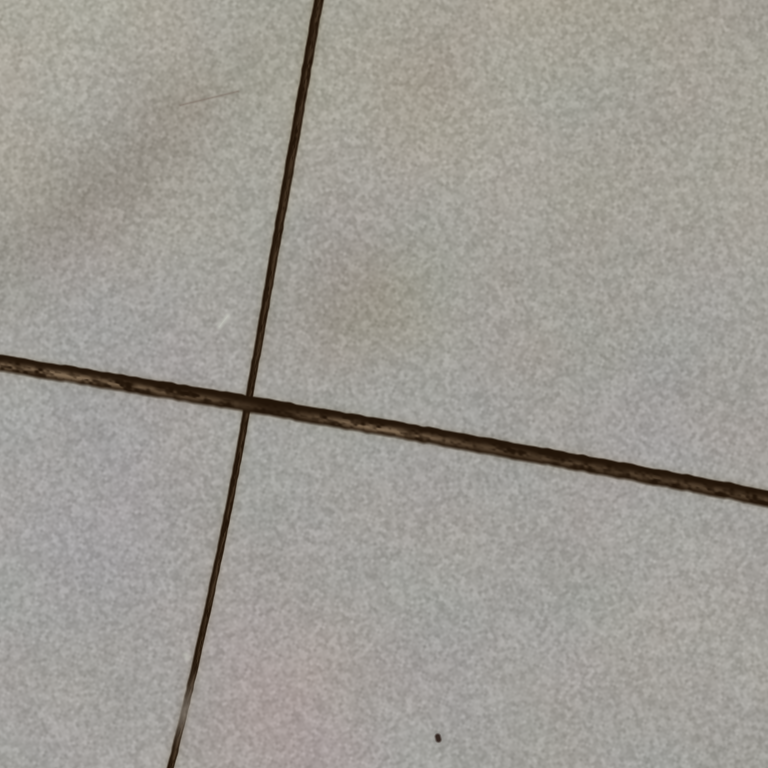
A Shadertoy shader for this texture:

```glsl
const vec3 STONE_DARK = vec3(0.600, 0.590, 0.558);
const vec3 STONE_LIGHT = vec3(0.678, 0.668, 0.638);
const vec3 JOINT_DARK = vec3(0.13, 0.08, 0.035);
const vec3 JOINT_BROWN = vec3(0.50, 0.42, 0.33);
const vec2 CROSSING = vec2(0.323, 0.474);
const float TILE_SIZE = 1.6;

float hash(vec2 p) {
    vec3 q = fract(p.xyx * vec3(0.1031, 0.1030, 0.0973));
    q += dot(q, q.yzx + 33.33);
    return fract((q.x + q.y) * q.z);
}

float noise(vec2 p) {
    vec2 cell = floor(p), f = fract(p);
    f = f * f * (3.0 - 2.0 * f);
    return mix(mix(hash(cell), hash(cell + vec2(1, 0)), f.x),
               mix(hash(cell + vec2(0, 1)), hash(cell + vec2(1, 1)), f.x), f.y);
}

float fbm(vec2 p) {
    float sum = 0.0, weight = 0.5;
    for (int i = 0; i < 4; i++) {
        sum += weight * noise(p);
        p = mat2(1.6, 1.2, -1.2, 1.6) * p + 7.3;
        weight *= 0.5;
    }
    return sum / 0.9375;
}

float bump(float x, float width) {
    return exp(-x * x / (width * width));
}

// Soft elliptical stain, stretched along a direction
float stain(vec2 p, vec2 center, vec2 radius, float angle) {
    float c = cos(angle), s = sin(angle);
    vec2 q = mat2(c, -s, s, c) * (p - center) / radius;
    return exp(-dot(q, q));
}

float stroke(vec2 p, vec2 a, vec2 b, float radius, float soft) {
    vec2 ab = b - a;
    float t = clamp(dot(p - a, ab) / dot(ab, ab), 0.0, 1.0);
    return 1.0 - smoothstep(radius - soft, radius + soft, length(p - a - ab * t));
}

// Signed distance to the nearest of evenly spaced joints
float repeatJoint(float d, float spacing) {
    return mod(d + 0.5 * spacing, spacing) - 0.5 * spacing;
}

vec3 stoneColor(vec2 p) {
    // Fine grain on two rotated lattices
    float grain = noise(mat2(0.8, 0.6, -0.6, 0.8) * p * 190.0 + 140.0) - 0.5;
    grain += 0.8 * (noise(mat2(0.92, -0.39, 0.39, 0.92) * p * 270.0 + 190.0) - 0.5);
    float cloud = fbm(p * 6.0 + 2.0) - 0.5;
    vec3 col = mix(STONE_DARK, STONE_LIGHT, 0.5 + 0.45 * cloud + 1.05 * grain);

    // Warm upper slabs, cool left side, pink lower edge
    float warmth = 0.7 * smoothstep(0.45, 1.0, p.y) - 0.35;
    warmth += 0.7 * (fbm(p * 7.0 + 31.0) - 0.5);
    warmth += 0.6 * stain(p, vec2(0.52, 0.60), vec2(0.10, 0.08), 0.5);
    warmth -= 0.4 * stain(p, vec2(0.10, 0.35), vec2(0.25, 0.25), 0.0);
    float pink = stain(p, vec2(0.36, 0.08), vec2(0.12, 0.16), 0.0);
    pink += 0.8 * (fbm(p * 9.0 + 53.0) - 0.5);
    col += warmth * vec3(0.014, 0.006, -0.030);
    col += pink * vec3(0.022, -0.012, -0.006);

    // Broad grime and a paler corner
    float grime = stain(p, vec2(0.15, 0.77), vec2(0.25, 0.055), 0.72);
    grime += 0.9 * stain(p, vec2(0.45, 0.60), vec2(0.10, 0.09), 0.5);
    grime += 0.5 * stain(p, vec2(0.55, 0.89), vec2(0.09, 0.05), 1.0);
    grime += 0.35 * stain(p, vec2(0.75, 0.25), vec2(0.05, 0.05), 0.0);
    grime -= 0.5 * stain(p, vec2(0.04, 0.95), vec2(0.20, 0.12), 0.3);
    return col - grime * vec3(0.050, 0.057, 0.060);
}

// Negative d is the worn brown side, whose edge is softer
vec3 drawJoint(vec3 base, float d, float along, float halfWidth, float brown, float fade, float px) {
    float ragged = (noise(vec2(along * 110.0 + 80.0, 4.0)) - 0.5) * halfWidth * 0.16;
    float soft = max(px, d < 0.0 ? 0.30 * halfWidth : 0.0018);
    float cover = 1.0 - smoothstep(halfWidth - soft, halfWidth + soft, abs(d + ragged));
    float side = d / halfWidth;

    // Crumbling fill between dark edges
    float crumbs = 0.6 * noise(vec2(along * 70.0 + 90.0, side * 1.6 + 9.0));
    crumbs += 0.4 * noise(vec2(along * 200.0 + 190.0, side * 3.0 + 29.0));
    float lit = bump(side + 0.25, 0.5) * smoothstep(0.15, 0.75, crumbs) * brown;
    vec3 fill = mix(JOINT_DARK, JOINT_BROWN, clamp(lit, 0.0, 1.0));

    float halo = exp(-max(abs(d) - halfWidth, 0.0) / 0.004);
    base *= 1.0 - 0.10 * halo * vec3(0.7, 0.9, 1.3);
    return mix(base, fill, cover * (1.0 - fade));
}

void mainImage(out vec4 fragColor, in vec2 fragCoord) {
    vec2 uv = fragCoord / iResolution.xy;
    float px = 1.0 / iResolution.y;
    vec2 p = uv - CROSSING;
    vec3 col = stoneColor(uv);

    // Small marks on the slabs
    float soft = max(px, 0.002);
    float scratch = stroke(uv, vec2(0.235, 0.863), vec2(0.310, 0.881), 0.001, soft);
    float chip = stroke(uv, vec2(0.286, 0.575), vec2(0.296, 0.588), 0.002, 0.004);
    chip += 0.6 * stroke(uv, vec2(0.241, 0.147), vec2(0.244, 0.144), 0.003, 0.003);
    float speck = stroke(uv, vec2(0.570, 0.041), vec2(0.571, 0.037), 0.0035, soft);
    col = mix(col, vec3(0.46, 0.40, 0.36), 0.5 * scratch);
    col = mix(col, vec3(0.82, 0.83, 0.79), 0.7 * chip);
    col = mix(col, vec3(0.20, 0.15, 0.13), speck);

    // Slightly bowed joints, skewed from the canvas axes
    float below = min(p.y, 0.0);
    float across = (p.x - 0.175 * p.y + 0.08 * below * below) / 1.015;
    float up = (p.y + 0.17 * p.x + 0.017 * p.x * p.x) / 1.015;
    across = repeatJoint(across, TILE_SIZE);
    up = repeatJoint(up, TILE_SIZE);

    float narrow = mix(0.0044, 0.0060, smoothstep(-0.1, 0.4, p.y));
    float gap = 0.6 * bump(p.y + 0.40, 0.032);
    col = drawJoint(col, -across, p.y, narrow, 0.35, gap, px);

    float brown = 0.5 + 0.5 * bump(p.x + 0.25, 0.14) + 0.5 * bump(p.x - 0.17, 0.08);
    brown *= 1.0 - 0.6 * bump(p.x - 0.03, 0.05);
    col = drawJoint(col, up, p.x, 0.0105, brown, 0.0, px);
    fragColor = vec4(clamp(col, 0.0, 1.0), 1.0);
}
```
